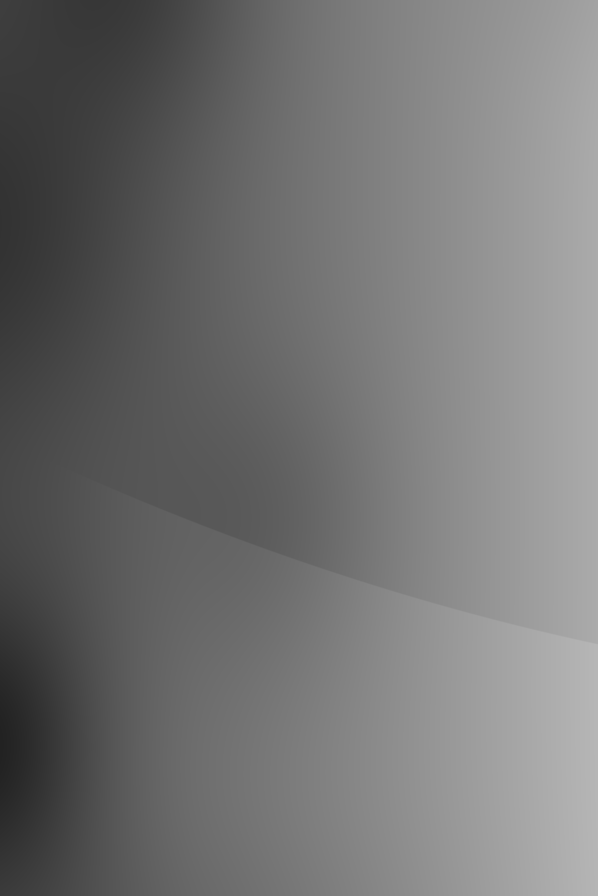
Write a Shadertoy shader that draws this background.

```glsl
// Soft grey backdrop: a left-to-right ramp, dim shadow pools and one curved fold.
#define RAMP_START 0.30
#define RAMP_SLOPE 0.24
#define RAMP_BEND 0.13
#define FOLD_LIFT 0.045
#define TOP_SHADE 0.13
#define LEFT_SHADE 0.10
#define CENTRE_SHADE 0.07
#define CORNER_SHADE 0.17
#define RIM_SHADE 0.035

// Elliptical pool with a Gaussian falloff
float pool(vec2 p, vec2 centre, vec2 radius) {
    vec2 d = (p - centre) / radius;
    return exp(-dot(d, d));
}

// Height of the fold above the lower edge
float foldHeight(float x) {
    return 0.511 + x * (0.087 * x - 0.317);
}

void mainImage(out vec4 fragColor, in vec2 fragCoord) {
    vec2 uv = fragCoord / iResolution.xy;

    // Horizontal ramp
    float grey = RAMP_START + uv.x * (RAMP_SLOPE + RAMP_BEND * uv.x);

    // Shadow pools
    grey -= TOP_SHADE * pool(uv, vec2(0.22, 1.04), vec2(0.20, 0.18));
    grey -= LEFT_SHADE * pool(uv, vec2(0.0, 0.74), vec2(0.26, 0.20));
    grey -= CENTRE_SHADE * pool(uv, vec2(0.45, 0.42), vec2(0.20, 0.17));
    grey -= CORNER_SHADE * pool(uv, vec2(-0.02, 0.17), vec2(0.16, 0.16));

    // Dimmer rims at the bottom and the upper right
    grey -= RIM_SHADE * pool(uv, vec2(0.40, -0.05), vec2(0.45, 0.12));
    grey -= RIM_SHADE * pool(uv, vec2(1.0, 1.05), vec2(0.22, 0.13));

    // Lighter sheet below the fold, fading out to the left
    float edge = 1.0 / iResolution.y;
    float below = smoothstep(-edge, edge, foldHeight(uv.x) - uv.y);
    grey += FOLD_LIFT * below * smoothstep(0.06, 0.35, uv.x);

    fragColor = vec4(vec3(clamp(grey, 0.0, 1.0)), 1.0);
}
```
